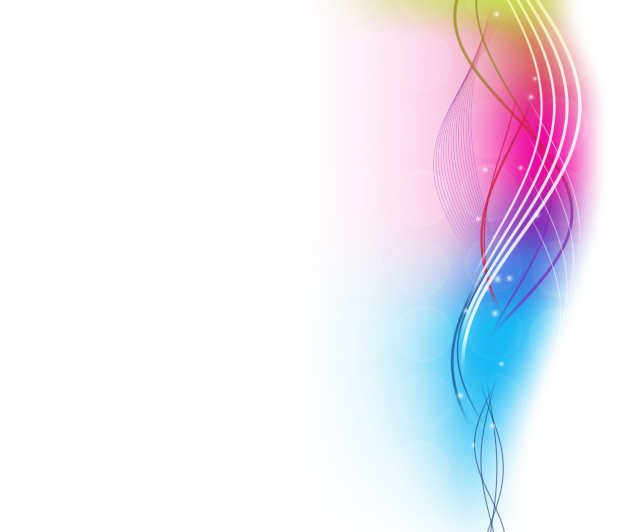
Write a WebGL 2 fragment shader that draws this background.

```glsl
#version 300 es
precision highp float;

#define VEIL_STRENGTH 0.42
#define CORE_WIDTH 0.105
#define EDGE_SOFTNESS 0.11
#define BOKEH_CELL 0.13
#define BOKEH_RADIUS 0.056
#define BOKEH_STRENGTH 0.13
#define RIBBON_LINES 16
#define SPARKLES 16

uniform vec2 u_resolution;
out vec4 fragColor;

const vec3 CYAN = vec3(0.05, 0.71, 0.95);
const vec3 BLUE = vec3(0.24, 0.48, 0.88);
const vec3 VIOLET = vec3(0.50, 0.17, 0.70);
const vec3 MAGENTA = vec3(0.92, 0.0, 0.60);
const vec3 CORAL = vec3(0.83, 0.40, 0.35);
const vec3 LIME = vec3(0.78, 0.86, 0.32);
const vec3 PINK = vec3(0.96, 0.38, 0.70);
const vec3 OLIVE = vec3(0.60, 0.52, 0.12);
const vec3 RED = vec3(0.82, 0.12, 0.28);
const vec3 NAVY = vec3(0.10, 0.30, 0.58);

float hash(vec2 p) {
  return fract(sin(dot(p, vec2(127.1, 311.7))) * 43758.5453);
}

// Hue along the height of the bright column
vec3 columnColor(float y) {
  vec3 c = mix(CYAN, BLUE, smoothstep(0.38, 0.49, y));
  c = mix(c, VIOLET, smoothstep(0.49, 0.59, y));
  c = mix(c, MAGENTA, smoothstep(0.58, 0.69, y));
  c = mix(c, CORAL, smoothstep(0.73, 0.91, y));
  return mix(c, LIME, smoothstep(0.88, 1.01, y));
}

// Coverage of a cosine thread that fades at both ends of its span
float strand(vec2 p, float mid, float amp, float freq, float peak, vec2 span, float width) {
  float a = freq * (p.y - peak);
  float slope = amp * freq * sin(a);
  float d = abs(p.x - mid - amp * cos(a)) / sqrt(1.0 + slope * slope);
  float px = 0.8 / u_resolution.y;
  float ends = smoothstep(span.x, span.x + 0.09, p.y) * (1.0 - smoothstep(span.y - 0.09, span.y, p.y));
  return ends * (1.0 - smoothstep(width - px, width + px, d));
}

// Pale discs with a thin rim, jittered on a grid
float bokeh(vec2 p) {
  vec2 g = (p - vec2(0.08, 0.045)) / BOKEH_CELL;
  vec2 id = floor(g);
  vec2 jitter = vec2(hash(id), hash(id + 7.0)) - 0.5;
  float d = length((fract(g) - 0.5 - 0.12 * jitter) * BOKEH_CELL);
  float disc = 1.0 - smoothstep(BOKEH_RADIUS - 0.004, BOKEH_RADIUS, d);
  float rim = smoothstep(BOKEH_RADIUS - 0.012, BOKEH_RADIUS - 0.004, d);
  return disc * (0.6 + 0.6 * rim) * (0.4 + 0.6 * hash(id + 3.0));
}

vec3 glow(vec2 p) {
  float edge = 0.975 + 0.155 * smoothstep(0.05, 0.68, p.y) - 0.05 * smoothstep(0.8, 1.0, p.y);
  float inside = 1.0 - smoothstep(edge - EDGE_SOFTNESS, edge + 0.015, p.x);

  // Wide pale veil on the left
  float t = smoothstep(0.54, 1.0, p.x);
  float veil = VEIL_STRENGTH * t * smoothstep(-0.06, 0.36, p.y) * inside;
  vec3 veilColor = mix(CYAN, PINK, smoothstep(0.36, 0.62, p.y));
  vec3 color = mix(vec3(0.998), veilColor, veil);
  float lime = smoothstep(0.92, 1.02, p.y) * smoothstep(0.57, 0.88, p.x) * inside;
  color = mix(color, LIME, 0.75 * lime);

  // Saturated core that leans right towards the top
  float center = 0.925 + 0.1 * smoothstep(0.32, 0.65, p.y) - 0.07 * smoothstep(0.88, 1.0, p.y);
  float side = min(p.x - center, 0.0) / CORE_WIDTH;
  float core = exp(-side * side) * inside * smoothstep(-0.1, 0.38, p.y);
  color = mix(color, columnColor(p.y), 0.97 * core);
  return mix(color, vec3(1.0), BOKEH_STRENGTH * bokeh(p) * (1.0 - 0.7 * core));
}

void main() {
  vec2 p = gl_FragCoord.xy / u_resolution.y;
  vec3 color = glow(p);

  // Fine mesh ribbon
  for (int i = 0; i < RIBBON_LINES; i++) {
    float t = float(i) / float(RIBBON_LINES);
    float line = strand(p, 0.885 + 0.03 * t, -0.07 + 0.045 * t, 9.0, 0.69 + 0.09 * t, vec2(0.50, 1.0), 0.0004);
    color = mix(color, mix(VIOLET, CORAL, smoothstep(0.75, 0.95, p.y)), 0.38 * line);
  }

  // Coloured threads in pairs
  for (int i = 0; i < 2; i++) {
    float k = float(i);
    vec3 upper = mix(mix(VIOLET, RED, smoothstep(0.55, 0.75, p.y)), OLIVE, smoothstep(0.74, 0.88, p.y));
    color = mix(color, upper, 0.75 * strand(p, 0.965, 0.11 - 0.04 * k, 8.5, 0.60 + 0.03 * k, vec2(0.36, 1.2), 0.0027 - 0.001 * k));
    color = mix(color, RED, 0.8 * strand(p, 0.96 - 0.015 * k, -0.055 + 0.02 * k, 9.0, 0.55, vec2(0.40, 0.84), 0.0022 - 0.001 * k));
    color = mix(color, NAVY, 0.75 * strand(p, 0.91 + 0.01 * k, -0.06, 9.0 + k, 0.32 + 0.02 * k, vec2(0.19, 0.56), 0.0024 - 0.001 * k));
  }

  // Dark crossing tails at the bottom
  for (int i = 0; i < 4; i++) {
    float k = float(i);
    float tail = strand(p, 0.922, 0.012 + 0.006 * k, 13.0 + k, 0.12 + 0.24 * mod(k, 2.0), vec2(-0.1, 0.30), 0.0009);
    color = mix(color, NAVY * 0.8, 0.7 * tail);
  }

  // Bright arcs, then thin diagonal highlights
  for (int i = 0; i < 4; i++) {
    float k = float(i);
    float arc = strand(p, 0.98 - 0.016 * k, 0.11 - 0.008 * k, 6.5, 0.80, vec2(0.29 + 0.06 * k, 1.2), 0.0032 - 0.0004 * k);
    color = mix(color, mix(vec3(1.0), vec3(0.98, 0.97, 0.72), smoothstep(0.8, 1.0, p.y)), 0.85 * arc);
    float ray = strand(p, 1.01 - 0.012 * k, 0.08, 7.0, 0.56 - 0.05 * k, vec2(0.50 - 0.09 * k, 0.84 - 0.07 * k), 0.0009);
    color = mix(color, vec3(1.0), 0.55 * ray);
  }

  // Sparkles scattered along the column
  for (int i = 0; i < SPARKLES; i++) {
    vec2 seed = vec2(float(i), 4.0);
    float y = mix(0.15, 1.0, hash(seed));
    vec2 at = vec2(0.90 + 0.06 * smoothstep(0.3, 0.65, y) + 0.12 * (hash(seed + 9.0) - 0.5), y);
    float size = mix(0.003, 0.006, hash(seed + 5.0));
    color = mix(color, vec3(1.0), 0.7 * exp(-dot(p - at, p - at) / (size * size)));
  }

  fragColor = vec4(color, 1.0);
}
```
